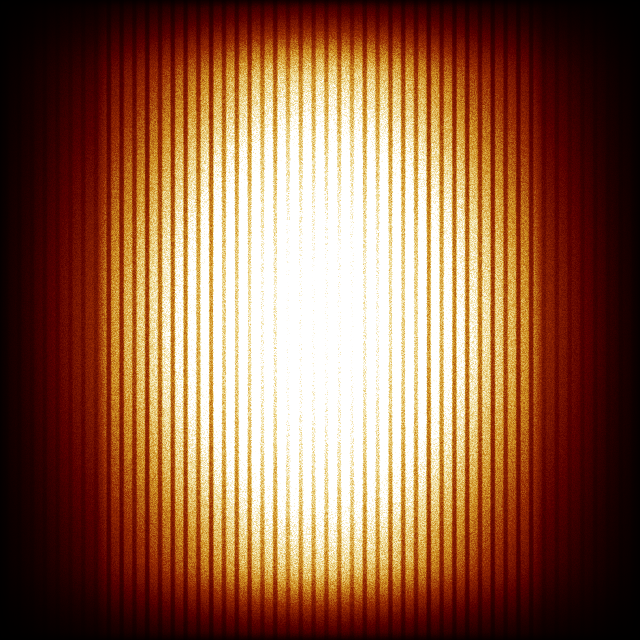
A WebGL 2 fragment shader for this background:

```glsl
#version 300 es
precision highp float;
// A grainy, white-hot oval glow behind narrow vertical slats.
// A Gaussian brightness field is dimmed by repeated stripes and the canvas
// edges, sprinkled with hash grain, then coloured through a heat ramp.

#define STRIPES 50.0
#define STRIPE_HALF 0.17
#define STRIPE_DIM vec2(0.24, 0.36)
#define BEAT_PERIOD 2.5
#define BEAT_DEPTH 0.04
#define GLOW_SIZE vec2(0.375, 0.54)
#define GLOW_GAIN 1.45
#define SHOULDER 0.34
#define OUTER_DIM 0.74
#define EDGE_FADE 0.13
#define GRAIN_CELLS 768.0
#define GRAIN_AMOUNT 0.15

uniform vec2 u_resolution;
out vec4 fragColor;

float hash(vec2 p) {
    vec3 q = fract(p.xyx * vec3(0.1031, 0.1030, 0.0973));
    q += dot(q, q.yzx + 33.33);
    return fract((q.x + q.y) * q.z);
}

// Black, through deep red, rust and gold, to white
vec3 heatRamp(float t) {
    vec3 color = mix(vec3(0.0), vec3(0.12, 0.0, 0.0), clamp(t / 0.11, 0.0, 1.0));
    color = mix(color, vec3(0.34, 0.0, 0.0), clamp((t - 0.11) / 0.17, 0.0, 1.0));
    color = mix(color, vec3(0.58, 0.16, 0.01), clamp((t - 0.28) / 0.20, 0.0, 1.0));
    color = mix(color, vec3(0.81, 0.56, 0.13), clamp((t - 0.48) / 0.20, 0.0, 1.0));
    color = mix(color, vec3(0.93, 0.84, 0.54), clamp((t - 0.68) / 0.17, 0.0, 1.0));
    return mix(color, vec3(1.0), clamp((t - 0.85) / 0.17, 0.0, 1.0));
}

// One inside the bright middle, zero beyond its upright side boundaries
float middle(float x) {
    return smoothstep(SHOULDER + 0.01, SHOULDER - 0.01, abs(x));
}

// Oval glow that drops at its sides and fades close to the canvas edges
float glow(vec2 p) {
    vec2 q = p / GLOW_SIZE;
    q *= q;
    float oval = exp(-q.x - q.y - 0.6 * q.x * q.y);
    vec2 border = 0.5 - abs(p);
    vec2 fade = smoothstep(vec2(-0.07), vec2(EDGE_FADE), border);
    float rim = smoothstep(-0.012, 0.015, min(border.x, border.y));
    return GLOW_GAIN * oval * mix(OUTER_DIM, 1.0, middle(p.x)) * fade.x * fade.y * rim;
}

// Mirrored dark slats, deeper away from the centre and varied by a slow beat
float slats(float x) {
    float s = abs(x) * STRIPES;
    float d = abs(fract(s) - 0.5);
    float soft = max(0.09, 0.5 * STRIPES / u_resolution.x);
    float mask = 1.0 - smoothstep(STRIPE_HALF - soft, STRIPE_HALF + soft, d);
    float beat = cos(6.28318 * (floor(s) - 0.5) / BEAT_PERIOD);
    float depth = mix(STRIPE_DIM.x, STRIPE_DIM.y, smoothstep(0.0, 0.2, abs(x)));
    depth = (depth + BEAT_DEPTH * beat) * mix(0.5, 1.0, middle(x));
    return 1.0 - mask * depth;
}

void main() {
    vec2 uv = gl_FragCoord.xy / u_resolution;
    vec2 p = uv - 0.5;

    // Two hashes give grain that clusters around its mean
    vec2 cell = floor(uv * GRAIN_CELLS);
    float grain = hash(cell) + hash(cell + 917.0) - 1.0;

    float heat = glow(p) * slats(p.x) * (1.0 + GRAIN_AMOUNT * grain);
    fragColor = vec4(heatRamp(heat), 1.0);
}
```
